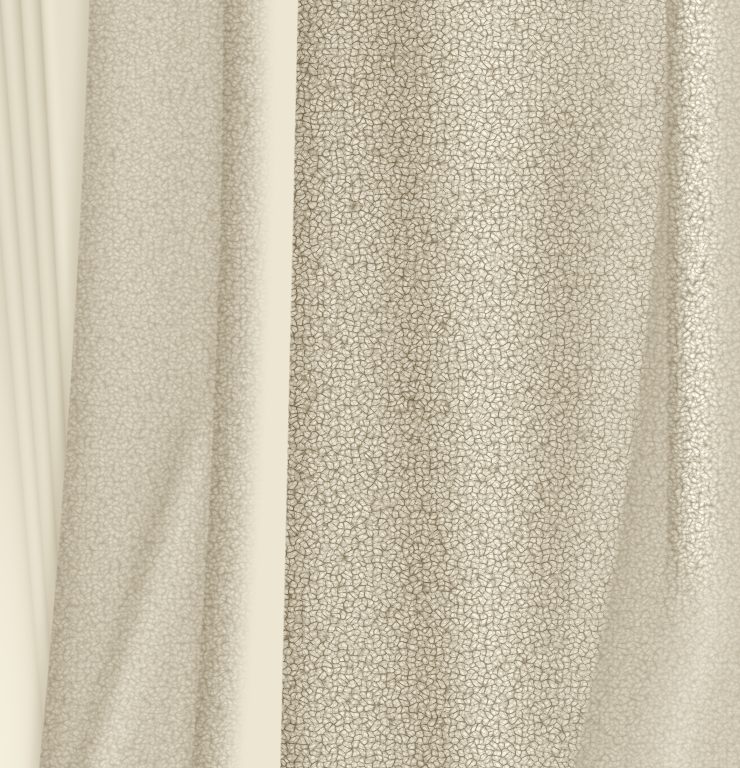
This texture is drawn by a Shadertoy shader. Its source:

```glsl
// Hanging cream drapes: a sheer layer at the left and pebbled fabric panels.
// Curved edges split the panels, soft bumps shade the folds, and cellular
// noise draws broken crackle, soft nap or bright pebbles on each panel.

const vec3 SHADOW = vec3(0.675, 0.632, 0.542);
const vec3 LIGHT = vec3(0.915, 0.893, 0.825);
const vec3 SHEER_TINT = vec3(0.010, 0.010, 0.002);
const float CELLS = 116.0;       // crackle cells per canvas height
const float CRACK_WIDTH = 0.30;  // in cell units
const float CRACK_DEPTH = 0.74;
const float PEBBLE_LIFT = 0.62;
const float GRAIN_DEPTH = 0.42;
const float FOLD_CONTRAST = 1.16;
const float EDGE_SOFT = 0.0016;

vec2 hash2(vec2 p) {
    vec3 q = fract(vec3(p.xyx) * vec3(0.1031, 0.1030, 0.0973));
    q += dot(q, q.yzx + 33.33);
    return fract((q.xx + q.yz) * q.zy);
}

// x: distance to nearest seed, y: gap to the second, z: random tone of the cell
vec3 cellular(vec2 p) {
    vec2 base = floor(p), f = fract(p);
    float d1 = 8.0, d2 = 8.0, tone = 0.0;
    for (int j = -1; j <= 1; j++)
    for (int i = -1; i <= 1; i++) {
        vec2 o = vec2(i, j);
        vec2 seed = hash2(base + o);
        float d = length(o + 0.08 + 0.84 * seed - f);
        d2 = min(d2, max(d1, d));
        if (d < d1) { d1 = d; tone = fract(seed.x * 7.0 + seed.y * 3.0); }
    }
    return vec3(d1, d2 - d1, tone);
}

float bump(float x, float centre, float width) {
    float d = (x - centre) / width;
    return exp(-d * d);
}

float rightOf(float x, float edge) {
    return smoothstep(-EDGE_SOFT, EDGE_SOFT, x - edge);
}

// Sheer layer: slanted creases, each darker on its left side
float sheerShade(float x, float t) {
    float s = 0.84 + 0.20 * smoothstep(0.3, 1.0, t) * (1.0 - smoothstep(0.0, 0.09, x));
    for (int k = 0; k < 4; k++) {
        float n = float(k);
        float d = x - (0.054 - 0.027 * n + (0.06 + 0.01 * n) * t);
        float tail = exp(-abs(d) / (d > 0.0 ? 0.003 : 0.010));
        s -= (0.42 - 0.05 * n) * tail * (1.0 - 0.55 * t);
        s += 0.08 * bump(d, 0.013, 0.007);
    }
    return s;
}

void mainImage(out vec4 fragColor, in vec2 fragCoord) {
    vec2 uv = fragCoord / iResolution.xy;
    float x = uv.x, t = 1.0 - uv.y;   // t runs downwards
    vec2 p = fragCoord / iResolution.y;

    // Panel edges
    float frontEdge = 0.121 - 0.035 * t - 0.033 * t * t;
    float pleatEdge = 0.302 - 0.003 * t - 0.040 * t * t;
    float mainEdge = 0.403 - 0.024 * t;
    float wedgeEdge = 0.902 - 0.020 * t - 0.107 * t * t;
    float rollEdge = 0.902 - 0.070 * smoothstep(0.68, 1.05, t);

    // Crackle, nap and pebbles
    vec2 q = p * CELLS * vec2(0.94, 1.06);
    q += 0.16 * sin(q.yx * 2.3 + 1.5 * sin(q * 0.6));
    vec3 cell = cellular(q);
    vec3 fine = cellular(q * 1.55 + 17.0);
    float breaks = smoothstep(0.05, 0.75, fine.z * 0.6 + cell.z * 0.6);
    float crack = (1.0 - smoothstep(0.03, CRACK_WIDTH, cell.y)) * (0.25 + 0.85 * breaks);
    float grain = smoothstep(0.0, 0.5, fine.y) - 0.58;
    float pebble = 0.46 - cell.x;
    float crackle = PEBBLE_LIFT * pebble - CRACK_DEPTH * (crack - 0.28)
                  + GRAIN_DEPTH * grain + 0.16 * (cell.z - 0.5);
    float nap = 0.9 * (0.42 - fine.x) + 0.30 * (fine.z - 0.5) + 0.35 * pebble;

    // Sheer layer
    float shade = sheerShade(x, t);
    shade -= 0.26 * bump(x, frontEdge, 0.014);
    float crackAmount = 0.0, napAmount = 0.0, sheer = 1.0;

    // Front panel with a diagonal crease in its lower half
    float inFront = rightOf(x, frontEdge);
    float crease = x - (0.119 + 0.32 * (1.0 - t));
    float lower = smoothstep(0.46, 0.62, t);
    float front = 0.50 - 0.20 * bump(x, frontEdge, 0.025) - 0.15 * bump(x, pleatEdge, 0.014);
    front += 0.07 * bump(x, frontEdge + 0.075, 0.04);
    front += lower * (0.13 * bump(crease, 0.022, 0.026) - 0.20 * bump(crease, -0.010, 0.018));
    front -= 0.08 * smoothstep(0.25, 0.9, t) * (1.0 - smoothstep(-0.03, 0.03, crease));
    shade = mix(shade, front, inFront);
    crackAmount = mix(crackAmount, 0.16, inFront);
    napAmount = mix(napAmount, 0.42, inFront);
    sheer *= 1.0 - inFront;

    // Narrow pleat that melts into a pale strip
    float inPleat = rightOf(x, pleatEdge);
    float strip = smoothstep(0.030, 0.074, x - pleatEdge);
    float pleat = mix(0.54 - 0.42 * bump(x, pleatEdge, 0.026), 0.93, strip);
    shade = mix(shade, pleat, inPleat);
    crackAmount = mix(crackAmount, 0.22 * (1.0 - strip), inPleat);
    napAmount = mix(napAmount, 0.55 * (1.0 - strip), inPleat);
    sheer = mix(sheer, strip, inPleat);

    // Broad main panel with soft vertical folds
    float inMain = rightOf(x, mainEdge);
    float broad = 0.46 - 0.30 * bump(x, mainEdge, 0.035);
    broad -= 0.22 * bump(x, 0.54 + 0.045 * t, 0.05);
    broad -= 0.15 * bump(x, 0.765 - 0.02 * t, 0.045) * smoothstep(0.0, 0.3, t);
    broad += 0.12 * bump(x, 0.66, 0.06) + 0.10 * bump(x, wedgeEdge - 0.035, 0.03);
    broad -= 0.08 * (1.0 - smoothstep(0.0, 0.35, t)) * (1.0 - smoothstep(0.45, 0.62, x));
    shade = mix(shade, broad, inMain);
    crackAmount = mix(crackAmount, 1.0 - 0.35 * smoothstep(0.65, 0.9, x), inMain);
    napAmount = mix(napAmount, 0.1, inMain);
    sheer *= 1.0 - inMain;

    // Shaded wedge behind the roll
    float inWedge = smoothstep(-0.005, 0.005, x - wedgeEdge);
    shade = mix(shade, 0.40 - 0.15 * bump(x, wedgeEdge, 0.03) + 0.08 * t, inWedge);
    crackAmount = mix(crackAmount, 0.2, inWedge);
    napAmount = mix(napAmount, 0.4, inWedge);

    // Rounded roll at the right, smoother towards the bottom
    float calm = smoothstep(0.66, 0.84, t);
    float inRoll = smoothstep(-0.004, 0.004 + 0.03 * calm, x - rollEdge);
    float r = x - rollEdge;
    float roll = 0.56 - (0.44 - 0.26 * calm) * bump(r, 0.0, 0.020);
    roll += 0.16 * bump(r, 0.048 + 0.03 * calm, 0.026);
    float bobble = bump(r, 0.035, 0.030) * (1.0 - calm);
    shade = mix(shade, roll, inRoll);
    crackAmount = mix(crackAmount, 0.12 + 0.35 * bobble, inRoll);
    napAmount = mix(napAmount, 0.35 + 0.75 * bobble, inRoll);

    shade = 0.5 + FOLD_CONTRAST * (shade - 0.5);
    shade += crackle * crackAmount + nap * napAmount;
    fragColor = vec4(mix(SHADOW, LIGHT, shade) + SHEER_TINT * sheer, 1.0);
}
```
